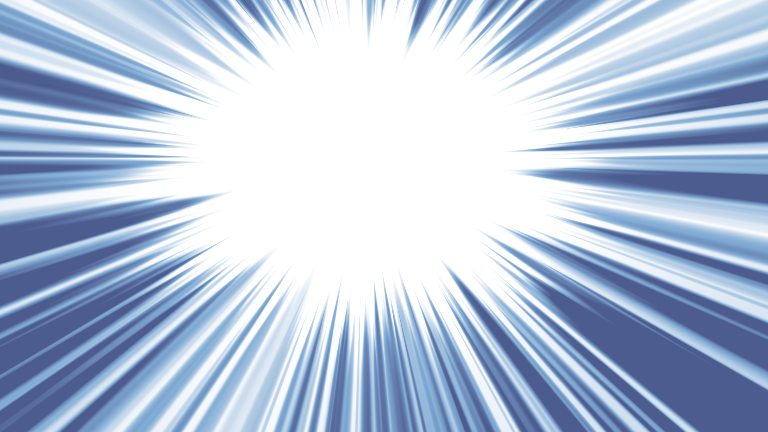
This background is drawn by a Shadertoy shader. Its source:

```glsl
const float TAU = 6.2831853;

float hash(float n, float seed) {
    return fract(sin(n * 12.9898 + seed * 78.233) * 43758.547);
}

// Soft angular lobe that wraps around the circle
float lobe(float angle, float center, float width) {
    return exp((cos(angle - center) - 1.0) / (width * width));
}

// One ring of tapered streaks, each with its own start, width and strength
float streaks(float angle, float radius, float count, float seed) {
    float x = (angle / TAU + 0.5) * count;
    float cover = 0.0;
    for (int i = -1; i <= 1; i++) {
        float cell = floor(x) + float(i);
        float id = mod(cell, count);
        float center = cell + 0.5 + 0.7 * (hash(id, seed) - 0.5);
        float start = 0.19 + 0.13 * hash(id, seed + 1.0);
        float width = mix(0.2, 0.65, hash(id, seed + 2.0));
        float strength = mix(0.45, 0.9, hash(id, seed + 3.0));
        float taper = smoothstep(start - 0.03, start + 0.26, radius);
        float edge = abs(x - center) / (width * taper + 0.001);
        float fade = smoothstep(start, start + 0.16, radius);
        cover = max(cover, strength * fade * (1.0 - smoothstep(0.15, 1.0, edge)));
    }
    return cover;
}

// White through sky blue to indigo
vec3 palette(float tone) {
    float t = clamp(tone, 0.0, 1.0) * 5.0;
    vec3 color = mix(vec3(1.0), vec3(0.82, 0.88, 0.94), clamp(t, 0.0, 1.0));
    color = mix(color, vec3(0.66, 0.77, 0.88), clamp(t - 1.0, 0.0, 1.0));
    color = mix(color, vec3(0.50, 0.67, 0.83), clamp(t - 2.0, 0.0, 1.0));
    color = mix(color, vec3(0.42, 0.54, 0.72), clamp(t - 3.0, 0.0, 1.0));
    return mix(color, vec3(0.30, 0.36, 0.56), clamp(t - 4.0, 0.0, 1.0));
}

void mainImage(out vec4 fragColor, in vec2 fragCoord) {
    vec2 p = (fragCoord - vec2(0.475, 0.63) * iResolution.xy) / iResolution.y;
    float angle = atan(p.y, p.x);
    float radius = length(p / vec2(1.3, 1.0));

    // Streaks from broad to fine
    float gaps = 1.0 - streaks(angle, radius, 46.0, 3.0);
    gaps *= 1.0 - 0.85 * streaks(angle, radius, 83.0, 11.0);
    gaps *= 1.0 - 0.6 * streaks(angle, radius - 0.03, 157.0, 23.0);
    float tone = smoothstep(0.06, 1.05, 1.0 - gaps);

    // Wide pale beams
    float pale = lobe(angle, 0.40, 0.11) + lobe(angle, 1.72, 0.09)
               + lobe(angle, -0.17, 0.045) + lobe(angle, -2.03, 0.09)
               + lobe(angle, 2.60, 0.11) + lobe(angle, -2.32, 0.04);
    tone *= 1.0 - 0.7 * min(pale, 1.0);

    // Dark bundles toward the rim
    float dark = lobe(angle, 0.16, 0.06) + lobe(angle, -0.08, 0.03)
               + lobe(angle, -0.50, 0.13) + lobe(angle, -0.80, 0.08)
               + lobe(angle, -2.55, 0.12) + lobe(angle, -2.85, 0.08)
               + lobe(angle, -3.09, 0.04) + 0.4 * lobe(angle, -1.2, 0.12);
    float rim = smoothstep(0.32, 0.85, radius);
    tone += rim * min(dark, 1.0) * (0.12 + 0.45 * tone);
    tone += 0.1 * rim * (1.0 - min(pale, 1.0));

    // Central glow
    tone *= smoothstep(0.18, 0.34, radius);
    fragColor = vec4(palette(tone), 1.0);
}
```
